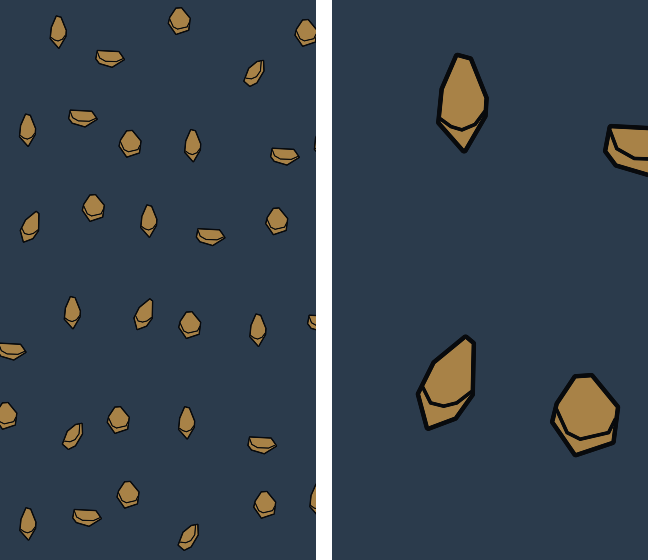
Left: the whole. Right: its middle third, enlarged.
Reproduce this pattern procedurally as a WebGL 2 fragment shader.

```glsl
#version 300 es
precision highp float;

uniform vec2 u_resolution;
out vec4 fragColor;

const vec3 SLATE = vec3(0.17, 0.23, 0.30);
const vec3 OCHRE = vec3(0.66, 0.51, 0.28);
const vec3 INK = vec3(0.03, 0.04, 0.05);

const vec2 CELL = vec2(0.1125, 0.16667); // grid cell, in canvas heights
const float STONE = 0.013;               // stone unit, in canvas heights
const float ROUNDING = 0.08;             // the rest is in stone units
const float OUTLINE = 0.105;
const float CREASE = 0.085;

float hash(vec2 p) {
  return fract(sin(dot(p, vec2(127.1, 311.7))) * 43758.5453);
}

float segmentDistance(vec2 p, vec2 a, vec2 b) {
  vec2 pa = p - a, ba = b - a;
  return length(pa - ba * clamp(dot(pa, ba) / dot(ba, ba), 0.0, 1.0));
}

// Signed distance, negative inside
float polygonDistance(vec2 p, vec2 corners[7]) {
  float d = 1e3, side = 1.0;
  for (int i = 0; i < 7; i++) {
    vec2 a = corners[i], b = corners[(i + 1) % 7];
    d = min(d, segmentDistance(p, a, b));
    bool above = a.y > p.y;
    if (above != (b.y > p.y) && p.x < a.x + (b.x - a.x) * (p.y - a.y) / (b.y - a.y)) side = -side;
  }
  return side * d;
}

float polylineDistance(vec2 p, vec2 points[5]) {
  float d = 1e3;
  for (int i = 0; i < 4; i++) d = min(d, segmentDistance(p, points[i], points[i + 1]));
  return d;
}

// x: distance to the silhouette, y: distance to the crease
vec2 stone(vec2 p, vec2 corners[7], vec2 crease[5]) {
  return vec2(polygonDistance(p, corners) - ROUNDING, polylineDistance(p, crease));
}

vec2 tallStone(vec2 p) {
  return stone(p,
    vec2[7](vec2(-0.2, 2.1), vec2(0.35, 1.95), vec2(1.05, 0.2), vec2(1.0, -0.6),
            vec2(0.1, -2.15), vec2(-1.0, -0.9), vec2(-0.85, 0.6)),
    vec2[5](vec2(-1.05, -0.7), vec2(-0.5, -1.1), vec2(0.0, -1.25), vec2(0.6, -1.0), vec2(1.05, -0.4)));
}

vec2 roundStone(vec2 p) {
  return stone(p,
    vec2[7](vec2(-0.4, 1.7), vec2(0.3, 1.75), vec2(1.45, 0.35), vec2(1.25, -1.2),
            vec2(-0.4, -1.75), vec2(-1.4, -0.3), vec2(-1.2, 0.5)),
    vec2[5](vec2(-1.3, 0.3), vec2(-0.8, -0.8), vec2(-0.2, -1.1), vec2(1.1, -0.8), vec2(1.4, -0.2)));
}

vec2 flatStone(vec2 p) {
  return stone(p,
    vec2[7](vec2(-1.65, 1.05), vec2(1.2, 0.9), vec2(1.5, 0.5), vec2(1.9, -0.1),
            vec2(0.3, -1.1), vec2(-1.4, -0.6), vec2(-1.85, 0.0)),
    vec2[5](vec2(-1.7, 0.9), vec2(-1.4, 0.1), vec2(-0.6, -0.35), vec2(0.9, -0.4), vec2(1.8, 0.0)));
}

vec2 leaningStone(vec2 p) {
  return stone(p,
    vec2[7](vec2(0.9, 2.05), vec2(1.2, 1.8), vec2(1.15, -0.5), vec2(0.4, -1.55),
            vec2(-0.8, -2.0), vec2(-1.2, -0.5), vec2(-0.5, 0.9)),
    vec2[5](vec2(-1.1, -0.1), vec2(-0.7, -0.9), vec2(-0.1, -1.05), vec2(0.5, -0.9), vec2(1.15, -0.4)));
}

vec2 wedgeStone(vec2 p) {
  return stone(p,
    vec2[7](vec2(0.4, 1.5), vec2(1.2, 1.65), vec2(1.25, 0.3), vec2(0.3, -1.3),
            vec2(-0.6, -1.75), vec2(-1.35, -1.1), vec2(-0.7, 0.6)),
    vec2[5](vec2(0.95, 1.6), vec2(0.85, 0.3), vec2(0.3, -0.5), vec2(-0.4, -0.8), vec2(-1.15, -0.7)));
}

// Choose a shape from a value in 0..1
vec2 anyStone(vec2 p, float kind) {
  if (kind < 0.32) return tallStone(p);
  if (kind < 0.64) return roundStone(p);
  if (kind < 0.86) return flatStone(p);
  if (kind < 0.93) return leaningStone(p);
  return wedgeStone(p);
}

void main() {
  vec2 p = gl_FragCoord.xy / u_resolution.y;
  float pixel = 1.0 / (u_resolution.y * STONE);

  // Rows slide sideways, and each cell holds one displaced stone
  vec2 grid = p / CELL;
  grid.x += hash(vec2(floor(grid.y), 7.0));
  vec2 cell = floor(grid);
  vec2 jitter = vec2(hash(cell + 3.1), hash(cell + 17.7)) - 0.5;
  vec2 center = 0.5 + jitter * vec2(0.48, 0.6);
  vec2 local = (grid - cell - center) * CELL / STONE;

  // An even sequence keeps the mix of shapes balanced
  float kind = fract(dot(cell, vec2(0.618, 0.2764)) + 0.1);
  vec2 d = anyStone(local, kind);

  // Fill, then crease and outline
  float body = 1.0 - smoothstep(-0.5 * pixel, 0.5 * pixel, d.x);
  float stroke = min(abs(d.x) - OUTLINE, max(d.y - CREASE, d.x));
  float ink = 1.0 - smoothstep(-0.5 * pixel, 0.5 * pixel, stroke);
  fragColor = vec4(mix(mix(SLATE, OCHRE, body), INK, ink), 1.0);
}
```
